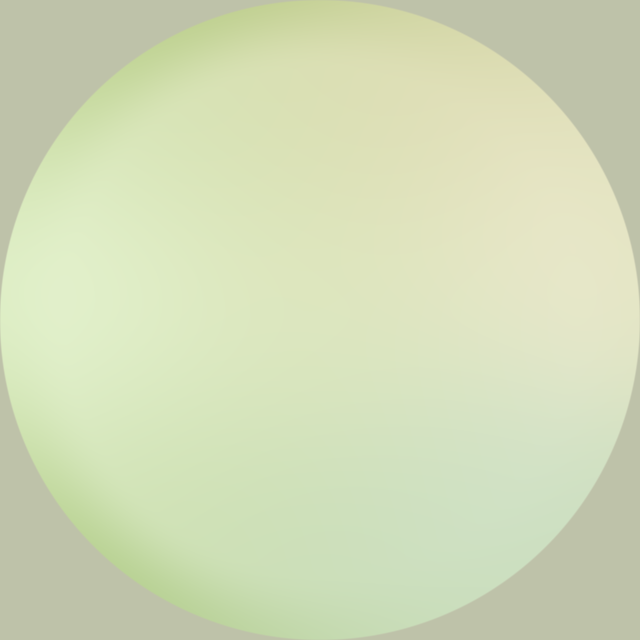
Write a WebGL 1 fragment shader that draws this background.

```glsl
precision highp float;

uniform vec2 u_resolution;

const vec3 BACKDROP = vec3(0.747, 0.759, 0.664);
const vec3 MINT = vec3(0.902, 0.957, 0.822);
const vec3 LIME = vec3(0.870, 0.905, 0.748);
const vec3 CREAM = vec3(0.916, 0.911, 0.796);
const vec3 OLIVE = vec3(0.848, 0.868, 0.690);
const vec3 LEAF = vec3(0.832, 0.892, 0.705);
const vec3 SAND = vec3(0.880, 0.865, 0.715);
const vec3 FERN = vec3(0.812, 0.885, 0.700);
const vec3 SAGE = vec3(0.788, 0.866, 0.718);
const vec3 AQUA = vec3(0.812, 0.883, 0.780);
const vec3 RIM_TINT = vec3(0.90, 0.935, 0.83);

const float DISC_RADIUS = 0.5;
const float EDGE_SOFTNESS = 0.0018;
const float GLOW_SPREAD = 0.18;
const float RIM_START = 0.78;
const vec2 UPPER_RIM = vec2(-0.34, 0.94);
const vec2 LOWER_RIM = vec2(-0.62, -0.78);

// Colour in rgb, weight in a
vec4 glow(vec2 p, vec2 center, vec3 color) {
  vec2 d = (p - center) / GLOW_SPREAD;
  return vec4(color, 1.0) * exp(-0.5 * dot(d, d));
}

// Weighted average of soft colour pools
vec3 discColor(vec2 p) {
  vec4 sum = glow(p, vec2(-0.40, 0.03), MINT);
  sum += glow(p, vec2(0.00, 0.02), LIME);
  sum += glow(p, vec2(0.38, 0.13), CREAM);
  sum += glow(p, vec2(0.00, 0.42), OLIVE);
  sum += glow(p, vec2(-0.25, 0.36), LEAF);
  sum += glow(p, vec2(0.20, 0.41), SAND);
  sum += glow(p, vec2(-0.29, -0.31), FERN);
  sum += glow(p, vec2(0.00, -0.40), SAGE);
  sum += glow(p, vec2(0.27, -0.33), AQUA);
  return sum.rgb / sum.a;
}

// Darkening along the rim, strongest in two directions
float rimShade(vec2 p) {
  float r = length(p);
  vec2 dir = p / max(r, 0.001);
  float lobes = pow(max(dot(dir, UPPER_RIM), 0.0), 4.0)
              + pow(max(dot(dir, LOWER_RIM), 0.0), 5.0);
  float band = smoothstep(RIM_START, 1.04, r / DISC_RADIUS);
  return band * (0.12 + lobes);
}

void main() {
  vec2 p = (gl_FragCoord.xy - 0.5 * u_resolution) / min(u_resolution.x, u_resolution.y);

  vec3 disc = discColor(p) * mix(vec3(1.0), RIM_TINT, rimShade(p));
  float mask = 1.0 - smoothstep(-EDGE_SOFTNESS, EDGE_SOFTNESS, length(p) - DISC_RADIUS);

  gl_FragColor = vec4(mix(BACKDROP, disc, mask), 1.0);
}
```
